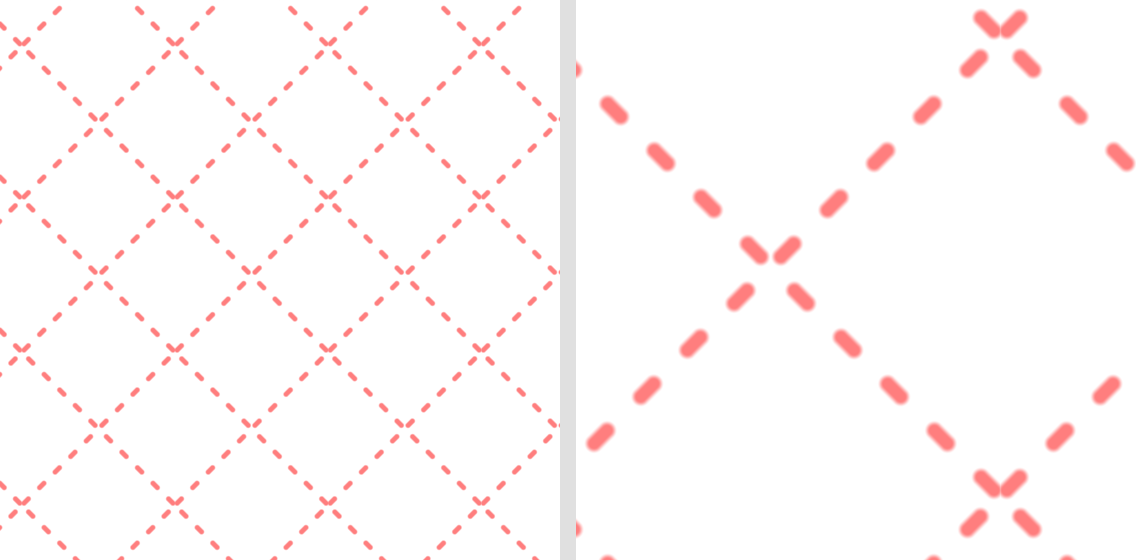
Left, the full canvas; right, a detail of the centre.
Give the GLSL for this pattern, as a three.js fragment shader.

```glsl
// Diamond lattice of coral dashed diagonals with rounded dashes on white.
#define PERIOD 0.27344              // tile size in canvas units
#define ORIGIN vec2(0.0391, 0.918)  // top left corner of one tile
#define DASHES 10.0                 // dashes per diagonal of a tile
#define FIRST_DASH 0.0576           // centre of the first dash, in tiles
#define DASH_STEP 0.1016            // spacing of dash centres, in tiles
#define DASH_HALF 0.0200            // half length of the dash core
#define DASH_RADIUS 0.0160          // half of the line width
#define SOFTNESS 0.0068             // edge blur, in tiles
#define SEAM 0.0143                 // row cut, kept in a gap between dashes
#define CORAL vec3(1.0, 0.495, 0.495)
#define PAPER vec3(1.0)

varying vec2 vUv;

// Distance to the dashes along the diagonal x = y, restarted in every tile
float dashedDiagonal(vec2 q) {
  float along = 0.5 * (q.x + q.y);
  float index = floor((along - FIRST_DASH) / DASH_STEP + 0.5);
  float centre = FIRST_DASH + DASH_STEP * clamp(index, 0.0, DASHES - 1.0);
  vec2 local = vec2((along - centre) * sqrt(2.0), (q.x - q.y) * sqrt(0.5));
  local.x = max(abs(local.x) - DASH_HALF, 0.0);
  return length(local) - DASH_RADIUS;
}

void main() {
  // Tile coordinates, running right and down
  vec2 p = (vUv - ORIGIN) * vec2(1.0, -1.0) / PERIOD;
  vec2 tile = vec2(fract(p.x), fract(p.y - SEAM) + SEAM);

  // Both diagonals, mirrored left to right
  float falling = dashedDiagonal(tile);
  float rising = dashedDiagonal(vec2(1.0 - tile.x, tile.y));
  float ink = 1.0 - smoothstep(-SOFTNESS, SOFTNESS, min(falling, rising));

  gl_FragColor = vec4(mix(PAPER, CORAL, ink), 1.0);
}
```
